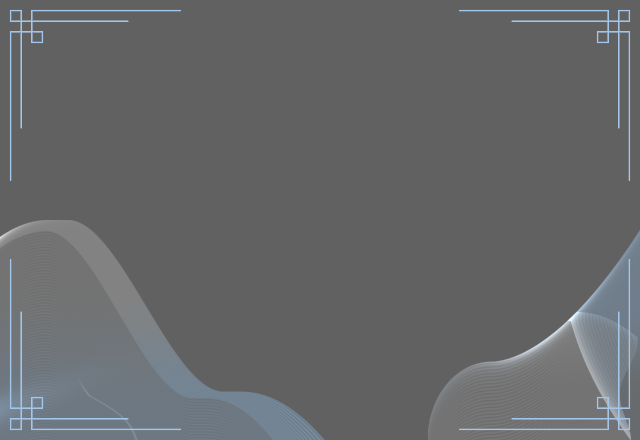
Reproduce this background procedurally as a Shadertoy shader.

```glsl
// Antialiased coverage of the side where d is positive
float cover(float d) {
    return clamp(d / max(fwidth(d), 1e-5) + 0.5, 0.0, 1.0);
}

// Fine repeating lines that fade to their mean when too dense
float hatch(float v) {
    float w = fwidth(v);
    return 0.5 + 0.5 * cos(6.2832 * v) * exp(-3.0 * w * w);
}

// Height of the left wave; t goes from its outer to its inner edge
float leftRidge(float x, float t) {
    float fall = smoothstep(mix(0.155, 0.104, t), mix(0.508, 0.439, t), x);
    float h = mix(mix(0.5, 0.475, t), mix(0.11, 0.095, t), fall);
    float rise = max(0.11 - x, 0.0);
    float drop = max(x - mix(0.549, 0.47, t), 0.0);
    return h - 3.2 * rise * rise - mix(3.1, 4.2, t) * drop * drop;
}

float rightRidge(float x) {
    float u = max(1.117 - x, 0.0) / 0.145;
    return 0.178 * sqrt(max(1.0 - u * u, 0.0)) + 2.0 * pow(max(x - 1.117, 0.0), 1.75);
}

// Distance to a horizontal segment spanning x0..x1 at height y
float bar(vec2 p, float x0, float x1, float y) {
    return length(p - vec2(clamp(p.x, x0, x1), y));
}

float cornerBars(vec2 q) {
    float d = min(bar(q, 1.0, 2.0, 1.0), bar(q, 3.0, 17.0, 1.0));
    d = min(d, bar(q, 1.0, 12.05, 2.0));
    return min(d, min(bar(q, 1.0, 4.0, 3.0), bar(q, 3.0, 4.0, 4.0)));
}

vec3 leftWave(vec3 color, vec2 p) {
    float outer = leftRidge(p.x, 0.0);
    float inner = leftRidge(p.x, 1.0);
    float depth = outer - p.y;
    float across = depth / max(outer - inner, 0.005);

    // Lined ribbon, then the hatched body under it
    vec3 ribbon = mix(vec3(0.45, 0.52, 0.58), vec3(0.51), smoothstep(0.08, 0.35, p.y));
    ribbon += 0.12 * (hatch(across * 16.0) - 0.5);
    vec3 body = mix(vec3(0.43, 0.47, 0.51), vec3(0.45), smoothstep(0.03, 0.38, p.y));
    body += 0.04 * (hatch((inner - p.y) * 150.0) - 0.5);

    // Pale fold and blue haze near the floor
    float fold = 0.2 + 0.025 * sin(p.y * 30.0) + 1.1 * pow(max(0.1 - p.y, 0.0), 1.0);
    body += 0.08 * exp(-pow((p.x - fold) * 350.0, 2.0)) * smoothstep(0.15, 0.1, p.y + 0.0);
    float haze = p.y - 0.07 - 0.35 * p.x;
    body += vec3(0.05, 0.08, 0.11) * exp(-haze * haze * 900.0 - p.x * 9.0);

    vec3 wave = mix(ribbon, body, cover(inner - p.y));
    wave += 0.5 * exp(-max(depth, 0.0) * 130.0 - p.x * 22.0);
    return mix(color, wave, cover(depth));
}

vec3 rightWave(vec3 color, vec2 p) {
    float depth = rightRidge(p.x) - p.y;
    float below = max(0.271 - p.y, 0.0);
    float foldSide = p.x - (1.297 + 0.27 * below + 0.86 * below * below);
    float veilTop = 0.291 - 3.0 * pow(max(p.x - 1.31, 0.0), 2.0) - p.y;
    float veilRight = 1.409 + 0.04 * smoothstep(0.11, 0.22, p.y)
        + 0.025 * (1.0 - smoothstep(0.0, 0.1, p.y)) - p.x;

    // Grey front sheet and blue rear sheet
    vec3 front = mix(vec3(0.45), vec3(0.48), smoothstep(0.1, 0.25, p.y));
    front += 0.06 * (hatch(depth * 130.0) - 0.5);
    vec3 rear = mix(vec3(0.41, 0.42, 0.43), vec3(0.44, 0.49, 0.54), smoothstep(0.1, 0.3, p.y));
    rear += 0.04 * (hatch(depth * 110.0) - 0.5);

    // Folded veil, brightest along its left crease
    vec3 veil = vec3(0.46, 0.49, 0.52) + 0.04 * (hatch(foldSide * 130.0) - 0.5);
    veil += vec3(0.24, 0.23, 0.22) * exp(-max(foldSide, 0.0) * 55.0);
    veil += vec3(0.05, 0.08, 0.1) * exp(-max(veilTop, 0.0) * 70.0);
    rear = mix(rear, veil, cover(min(veilTop, veilRight)));

    float behind = max(cover(foldSide), cover(p.y - 0.271) * step(1.28, p.x));
    vec3 wave = mix(front, rear, behind);

    // Light gathered where the sheets pinch together
    float pinch = exp(-pow((p.x - 1.25) * 9.0, 2.0));
    wave += vec3(0.42, 0.45, 0.48) * pinch * exp(-max(depth, 0.0) * 110.0);
    wave += vec3(0.06, 0.08, 0.1) * exp(-max(depth, 0.0) * 60.0);
    return mix(color, wave, cover(depth));
}

void mainImage(out vec4 fragColor, in vec2 fragCoord) {
    vec2 canvas = vec2(1.4545, 1.0);
    vec2 p = fragCoord / iResolution.xy * canvas;
    vec3 color = vec3(0.38);
    color = leftWave(color, p);
    color = rightWave(color, p);

    // Mirrored corner frame, measured in steps of its line spacing
    float spacing = 0.0241;
    vec2 q = min(p, canvas - p) / spacing;
    float d = min(cornerBars(q), cornerBars(q.yx)) * spacing;
    float soft = 0.5 / iResolution.y;
    float line = 1.0 - smoothstep(0.0017 - soft, 0.0017 + soft, d);
    color = mix(color, vec3(0.64, 0.78, 0.92), line);

    fragColor = vec4(clamp(color, 0.0, 1.0), 1.0);
}
```
